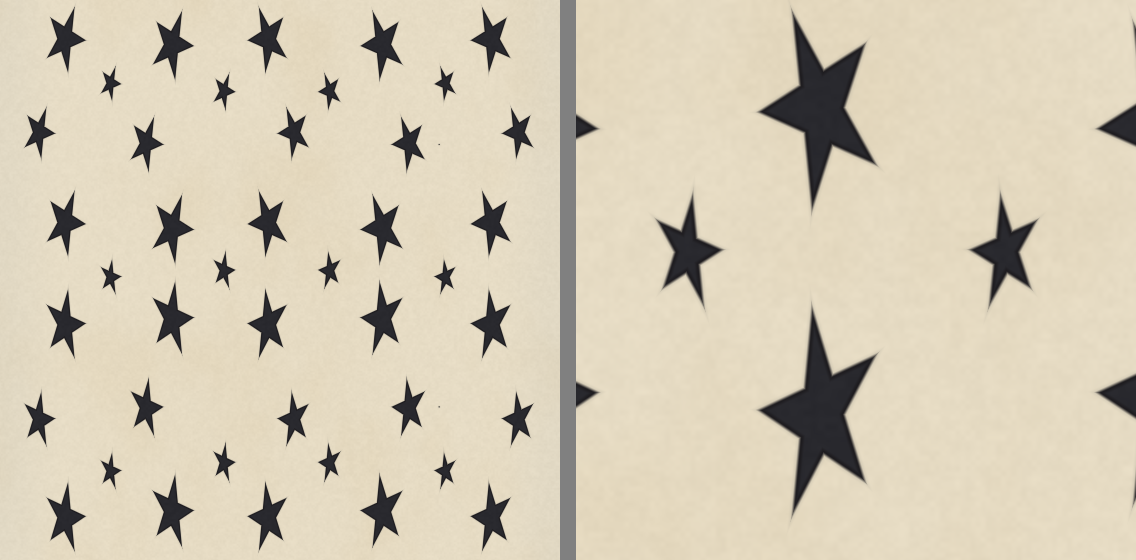
Left, the full canvas; right, a detail of the centre.
This pattern is drawn by a three.js fragment shader. Its source:

```glsl
// Scattered hand-cut dark stars, mirrored across and down, on mottled cream cloth.
varying vec2 vUv;

const vec2 AXIS = vec2(0.4935, 0.511);    // where the two mirror lines cross
const float SOFT = 0.0012;                // edge softness
const vec3 CREAM = vec3(0.905, 0.865, 0.775);
const vec3 TAN = vec3(0.88, 0.825, 0.71);
const vec3 FRINGE = vec3(0.68, 0.66, 0.60);
const vec3 INK = vec3(0.16, 0.16, 0.18);
const vec3 RIM = vec3(0.10, 0.09, 0.10);

float hash(vec2 p) {
  vec3 q = fract(vec3(p.xyx) * 0.1031);
  q += dot(q, q.yzx + 33.33);
  return fract((q.x + q.y) * q.z);
}

float noise(vec2 p) {
  vec2 i = floor(p), f = fract(p);
  f = f * f * (3.0 - 2.0 * f);
  return mix(mix(hash(i), hash(i + vec2(1.0, 0.0)), f.x),
             mix(hash(i + vec2(0.0, 1.0)), hash(i + 1.0), f.x), f.y);
}

float fbm(vec2 p) {
  float sum = 0.0, gain = 0.5;
  for (int i = 0; i < 4; i++) {
    sum += gain * noise(p);
    p = p * 2.1 + 7.3;
    gain *= 0.5;
  }
  return sum;
}

// Signed distance to the line a-b, positive on its left
float side(vec2 p, vec2 a, vec2 b) {
  return dot(p - a, normalize(vec2(a.y - b.y, b.x - a.x)));
}

// Keep the two largest distances
vec2 rank(vec2 top, float d) {
  return vec2(max(top.x, d), max(top.y, min(top.x, d)));
}

// Lopsided pentagram: inside wherever at most one of its five lines is crossed
float star(vec2 p, vec2 center, float size) {
  vec2 q = (p - center) / size;
  vec2 top = vec2(-0.27, 1.02), right = vec2(0.58, -0.54), left = vec2(-0.62, 0.0);
  vec2 shoulder = vec2(0.47, 0.70), foot = vec2(-0.07, -1.0);
  vec2 d = vec2(-9.0);
  d = rank(d, side(q, top, right));
  d = rank(d, side(q, right, left));
  d = rank(d, side(q, left, shoulder));
  d = rank(d, side(q, shoulder, foot));
  d = rank(d, side(q, foot, top));
  return d.y * size;
}

// Stars of one half; mirrored pairs use the folded x, lone stars do not
float starField(vec2 p) {
  vec2 m = vec2(abs(p.x), p.y);
  float d = 9.0;
  // Two rows of large stars
  for (int row = 0; row < 2; row++) {
    float y = mix(0.089, 0.417, float(row));
    d = min(d, star(m, vec2(0.376, y), 0.058));
    d = min(d, star(m, vec2(0.185, y - 0.010), 0.0612));
    d = min(d, star(p, vec2(-0.0156, y), 0.058));
  }
  // Medium row
  d = min(d, star(m, vec2(0.423, 0.2507), 0.0455));
  d = min(d, star(m, vec2(0.2315, 0.231), 0.0485));
  d = min(d, star(p, vec2(0.030, 0.2507), 0.0455));
  // Small row
  d = min(d, star(m, vec2(0.2955, 0.339), 0.0305));
  d = min(d, star(m, vec2(0.093, 0.325), 0.0325));
  // Tiny ink speck
  return min(d, length(p - vec2(0.285, 0.231)) - 0.0009);
}

// Small row lying along the horizontal mirror line, upside down
float middleRow(vec2 p) {
  vec2 m = vec2(abs(p.x), -p.y);
  return min(star(m, vec2(0.2955, 0.0046), 0.0305),
             star(m, vec2(0.093, -0.007), 0.0325));
}

vec3 cloth(vec2 uv) {
  float blotch = fbm(uv * vec2(9.0, 6.0));
  float warm = smoothstep(0.5, 0.1, abs(uv.x - 0.5));
  vec3 color = mix(CREAM, TAN, 0.35 * warm * blotch + 0.3 * smoothstep(0.45, 0.8, blotch));
  float edge = smoothstep(0.38, 0.5, abs(uv.x - 0.5));
  color -= edge * vec3(0.022, 0.016, 0.008);
  float grain = noise(uv * 330.0) + noise(uv * 150.0) - 1.0;
  return color + 0.016 * grain;
}

void main() {
  vec2 p = vUv - AXIS;
  // The right and lower halves are slightly stretched
  p.x /= p.x > 0.0 ? 1.02 : 1.0;
  vec2 folded = vec2(p.x, p.y > 0.0 ? p.y : (0.005 - p.y) / 1.05);
  float d = min(starField(folded), middleRow(p));

  vec3 ink = mix(INK, RIM, 0.7 * smoothstep(-0.0035, -0.001, d));
  ink += 0.014 * (noise(vUv * 240.0) - 0.5);
  vec3 color = cloth(vUv);
  color = mix(color, FRINGE, 0.3 * smoothstep(0.003, 0.0, d));
  color = mix(color, ink, smoothstep(SOFT, -SOFT, d));
  gl_FragColor = vec4(color, 1.0);
}
```
